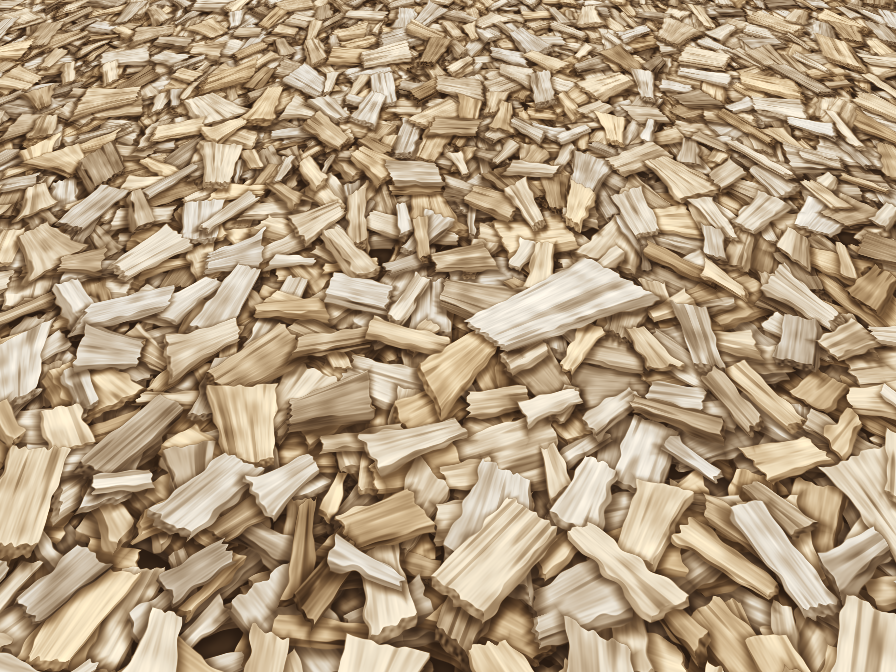
Write a Shadertoy shader that draws this texture.

```glsl
const vec3 WOOD[6] = vec3[6](
    vec3(0.15, 0.10, 0.065), vec3(0.33, 0.24, 0.16), vec3(0.51, 0.40, 0.28),
    vec3(0.67, 0.57, 0.44), vec3(0.81, 0.73, 0.61), vec3(0.92, 0.88, 0.80));
const int LAYERS = 8;
const float FORESHORTENING = 0.72;

struct Chip {
    vec2 center;
    vec2 halfSize;
    float angle;
    float thickness;
    float tone;
    vec4 seed;
};

vec4 hash4(vec2 p) {
    vec4 q = fract(p.xyxy * vec4(0.1031, 0.1030, 0.0973, 0.1099));
    q += dot(q, q.wzxy + 33.33);
    return fract((q.xxyz + q.yzzw) * q.zywx);
}

float noise(vec2 p) {
    vec2 i = floor(p), f = fract(p);
    f = f * f * (3.0 - 2.0 * f);
    float low = mix(hash4(i).x, hash4(i + vec2(1, 0)).x, f.x);
    float high = mix(hash4(i + vec2(0, 1)).x, hash4(i + vec2(1, 1)).x, f.x);
    return mix(low, high, f.y);
}

vec2 rotate(vec2 p, float angle) {
    float c = cos(angle), s = sin(angle);
    return vec2(c * p.x + s * p.y, c * p.y - s * p.x);
}

float boxDistance(vec2 p, vec2 halfSize) {
    vec2 q = abs(p) - halfSize;
    return max(q.x, q.y);
}

// Outline of a box swept along the fall vector
float prismDistance(vec2 p, vec2 halfSize, vec2 fall) {
    vec2 q = p - 0.5 * fall, dir = normalize(fall);
    float across = abs(dot(q, vec2(-dir.y, dir.x))) - dot(halfSize, abs(dir.yx));
    return max(boxDistance(q, halfSize + 0.5 * abs(fall)), across);
}

// Long fibres with a few dark cracks
float woodGrain(vec2 p, vec2 seed) {
    float fibre = 0.6 * noise(p * vec2(9, 150) + seed) + 0.4 * noise(p * vec2(28, 330) + seed);
    float crack = smoothstep(0.70, 0.88, noise(p * vec2(7, 90) + seed.yx));
    float blotch = noise(p * 32.0 + seed);
    return 0.36 * (fibre - 0.5) - 0.28 * crack + 0.22 * (blotch - 0.5);
}

// x is tone, y is warmth
vec2 paintChip(vec2 under, vec2 ground, Chip chip, float stretch, float pixel) {
    vec2 p = rotate(ground - chip.center, chip.angle);
    float drop = chip.thickness * stretch;
    if (length(p) > 1.45 * chip.halfSize.x + drop + 0.02) return under;
    vec2 fall = rotate(vec2(0.0, -drop), chip.angle);
    vec2 seed = chip.seed.zw * 90.0 + 40.0;

    // Slanted ends, taper and splintered outline
    p.x += p.y * (chip.seed.x - 0.5) * 0.9;
    p.y *= 1.0 + (chip.seed.y - 0.5) * 0.8 * clamp(p.x / chip.halfSize.x, -1.0, 1.0);
    vec2 edge = p + 0.012 * vec2(noise(p * vec2(20, 110) + seed), noise(p * 38.0 + seed)) - 0.006;
    float top = boxDistance(edge, chip.halfSize);
    float body = prismDistance(edge, chip.halfSize, fall);

    // Contact shadow below the chip
    float shade = prismDistance(edge - 0.45 * fall, chip.halfSize, fall);
    under.x *= mix(0.36, 1.0, smoothstep(-0.004, 0.021, shade));
    if (body > pixel) return under;

    // Pale top, darker side and rough end
    float grain = woodGrain(p, seed);
    vec2 beyond = (abs(edge) - chip.halfSize) / (abs(fall) + 0.0005);
    float endFace = step(beyond.y, beyond.x);
    float roughEnd = 0.40 * (noise(p * 170.0 + seed) - 0.5);
    float side = chip.tone - mix(0.32, 0.44, endFace) + mix(grain, roughEnd, endFace);
    float tilt = (chip.seed.w - 0.5) * 0.22 * p.y / chip.halfSize.y;
    float rim = 0.07 * smoothstep(-0.006, 0.0, top);
    float face = chip.tone + grain + tilt + rim;
    float tone = mix(face, side, smoothstep(-pixel, pixel, top));
    float cover = smoothstep(pixel, -pixel, body);
    return mix(under, vec2(max(tone, 0.06), chip.seed.z), cover);
}

Chip scatteredChip(vec2 cell, float size, float layer) {
    vec4 a = hash4(cell + layer * 37.0 + 300.0);
    vec4 b = hash4(cell + layer * 53.0 + 700.0);
    float len = size * mix(0.32, 0.62, a.z);
    float wide = len * mix(0.17, 0.62, b.x);
    float tone = mix(0.70, 1.03, sqrt(b.z)) - 0.22 * step(b.w, 0.14);
    return Chip((cell + mix(vec2(0.15), vec2(0.85), a.xy)) * size, vec2(len, wide),
        a.w * 6.2832, len * mix(0.10, 0.28, b.y), tone, hash4(cell + layer * 71.0 + 150.0));
}

vec3 woodColor(float tone, float warmth) {
    float t = clamp(tone, 0.0, 0.999) * 5.0;
    int i = int(t);
    vec3 color = mix(WOOD[i], WOOD[min(i + 1, 5)], fract(t));
    color *= 1.0 + 0.5 * clamp(tone - 1.0, 0.0, 0.25);
    return color * mix(vec3(0.98, 1.0, 1.05), vec3(1.03, 0.99, 0.91), warmth);
}

// Receding ground: x and depth both shrink toward the top
vec2 groundPoint(vec2 uv, float scale) {
    return vec2((uv.x - 0.667) / scale, 2.0 / (FORESHORTENING * sqrt(scale)));
}

void mainImage(out vec4 fragColor, in vec2 fragCoord) {
    vec2 uv = fragCoord / iResolution.y;
    float scale = 1.0 - FORESHORTENING * uv.y;
    float stretch = inversesqrt(scale);
    float pixel = 0.8 * stretch / (iResolution.y * scale);
    vec2 ground = groundPoint(uv, scale);
    vec2 wood = vec2(0.12, 0.6);

    // Heaped layers, far rows painted first
    for (int layer = 0; layer < LAYERS; layer++) {
        float size = mix(0.19, 0.12, fract(float(layer) * 0.618));
        vec2 home = floor(ground / size);
        for (int row = 1; row >= -1; row--)
            for (int col = -1; col <= 1; col++) {
                Chip chip = scatteredChip(home + vec2(col, row), size, float(layer));
                wood = paintChip(wood, ground, chip, stretch, pixel);
            }
    }

    // One large bleached slab
    vec2 slabPlace = groundPoint(vec2(0.825, 0.55), 1.0 - FORESHORTENING * 0.55);
    Chip slab = Chip(slabPlace, vec2(0.20, 0.068), 0.48, 0.022, 1.04, vec4(0.95, 0.2, 0.1, 0.5));
    wood = paintChip(wood, ground, slab, stretch, pixel);

    fragColor = vec4(woodColor(wood.x, wood.y), 1.0);
}
```
